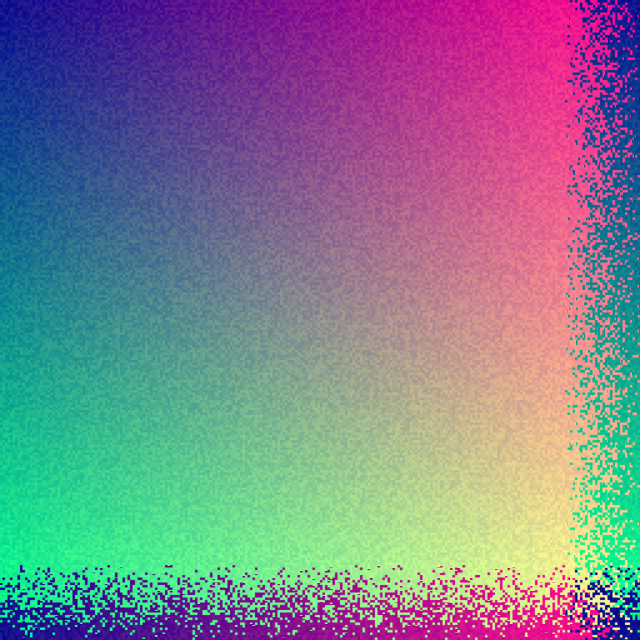
A three.js fragment shader for this background:

```glsl
// Draws a two-axis colour gradient whose grain wraps into speckle at the right and bottom.
varying vec2 vUv;

const float CELLS = 256.0;        // grain cells across the canvas
const float GRAIN_SHIFT = 0.117;  // largest shift of the gradient by the grain
const float BLUE_LEVEL = 0.56;

vec2 hash2(vec2 p) {
  vec3 q = fract(p.xyx * vec3(0.1031, 0.1030, 0.0973));
  q += dot(q, q.yzx + 33.33);
  return fract((q.xx + q.yz) * q.zy);
}

vec2 unitGradient(vec2 corner) {
  float angle = 6.28319 * hash2(corner).x;
  return vec2(cos(angle), sin(angle));
}

float gradientNoise(vec2 p) {
  vec2 i = floor(p);
  vec2 f = p - i;
  vec2 u = f * f * f * (f * (f * 6.0 - 15.0) + 10.0);
  float a = dot(unitGradient(i), f);
  float b = dot(unitGradient(i + vec2(1.0, 0.0)), f - vec2(1.0, 0.0));
  float c = dot(unitGradient(i + vec2(0.0, 1.0)), f - vec2(0.0, 1.0));
  float d = dot(unitGradient(i + 1.0), f - 1.0);
  return mix(mix(a, b, u.x), mix(c, d, u.x), u.y);
}

// One grain value per cell, spread from 0 to 1; jitter hides the noise lattice
float cellGrain(vec2 cell) {
  vec2 jitter = hash2(cell + 71.0);
  float n = gradientNoise(cell * 3.0 + jitter);
  return smoothstep(-0.45, 0.45, n);
}

// Red grows to the right, green grows downward; both wrap past one
vec3 wrappedGradient(vec2 uv, float shift) {
  vec2 redGreen = fract(vec2(uv.x, 1.0 - uv.y) + shift);
  return vec3(redGreen, BLUE_LEVEL);
}

// Blends the four nearest cells, so cell borders stay smooth
vec3 grainyGradient(vec2 uv, float cells, float maxShift) {
  vec2 p = uv * cells - 0.5;
  vec2 base = floor(p);
  vec2 blend = smoothstep(0.18, 0.82, p - base);
  vec3 color = vec3(0.0);
  for (int j = 0; j < 2; j++) {
    for (int i = 0; i < 2; i++) {
      vec2 corner = vec2(float(i), float(j));
      vec2 weight = mix(1.0 - blend, blend, corner);
      float shift = maxShift * cellGrain(base + corner);
      color += weight.x * weight.y * wrappedGradient(uv, shift);
    }
  }
  return color;
}

void main() {
  gl_FragColor = vec4(grainyGradient(vUv, CELLS, GRAIN_SHIFT), 1.0);
}
```
